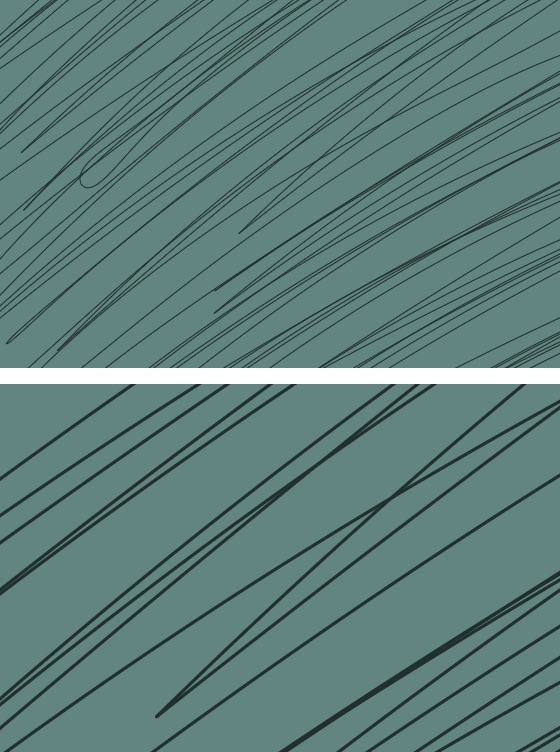
Top: the whole. Bottom: its middle third, enlarged.
Write a Shadertoy shader that draws this pattern.

```glsl
// Slanted pen scribble: one thin dark line zigzagging over a grey-teal ground.

const int STROKES = 70;

float hash(float n, float salt) {
    return fract(sin(n * 12.9898 + salt * 78.233) * 43758.5453);
}

// Turning point j of the zigzag: x along the strokes, y across, z roundness.
vec3 turningPoint(int j) {
    float n = float(j);
    float side = (j % 2 == 0) ? -1.0 : 1.0;
    float progress = n / float(STROKES);
    float inset = (side < 0.0 ? 1.05 : 0.8) * pow(hash(n, 1.0), 3.5);
    float across = 0.86 - 1.83 * progress + 0.15 * (hash(n, 2.0) - 0.5);
    across -= side * 0.14 * (progress - 0.5);   // strokes fan out
    return vec3(side * (1.12 - inset), across, 0.25 * pow(hash(n, 3.0), 4.0));
}

// Bulge that rounds a hairpin, fading with distance from its tip.
float hairpin(float fromTip) {
    float s = max(fromTip, 0.0);
    return sqrt(s) * exp(-8.0 * s);
}

// Height of a bowed stroke from a to b at position u.
float strokeHeight(float u, vec3 a, vec3 b, float bow, float turn) {
    float t = (u - a.x) / (b.x - a.x);
    float arc = bow * (u - a.x) * (b.x - u);
    float tips = b.z * hairpin(b.x - u) - a.z * hairpin(u - a.x);
    return mix(a.y, b.y, t) + arc + turn * tips;
}

float strokeDistance(vec2 p, vec3 a, vec3 b, float bow, float turn) {
    const float e = 0.002;
    float u = clamp(p.x, a.x, b.x);
    float slope = (strokeHeight(u + e, a, b, bow, turn)
                 - strokeHeight(u - e, a, b, bow, turn)) / (2.0 * e);
    float dy = p.y - strokeHeight(u, a, b, bow, turn);
    return length(vec2(p.x - u, dy * inversesqrt(1.0 + slope * slope)));
}

void mainImage(out vec4 fragColor, in vec2 fragCoord) {
    float pixel = 1.0 / iResolution.y;
    vec2 p = (fragCoord - 0.5 * iResolution.xy) * pixel;

    // Turn the frame so that x runs along the strokes.
    vec2 along = vec2(cos(0.58), sin(0.58));
    p = vec2(dot(p, along), dot(p, vec2(-along.y, along.x)));

    // Each stroke joins two neighbouring turning points.
    float bare = 1.0;
    vec3 start = turningPoint(0);
    for (int i = 0; i < STROKES; i++) {
        vec3 end = turningPoint(i + 1);
        bool forward = i % 2 == 0;
        vec3 left = forward ? start : end;
        vec3 right = forward ? end : start;
        float bow = mix(0.03, 0.12, hash(float(i), 4.0));
        float d = strokeDistance(p, left, right, bow, forward ? 1.0 : -1.0);
        bare *= 1.0 - clamp(0.5 + (0.00147 - d) / pixel, 0.0, 1.0);
        start = end;
    }

    vec3 ground = vec3(0.39, 0.52, 0.51);
    vec3 ink = vec3(0.12, 0.19, 0.18);
    fragColor = vec4(mix(ink, ground, bare), 1.0);
}
```
